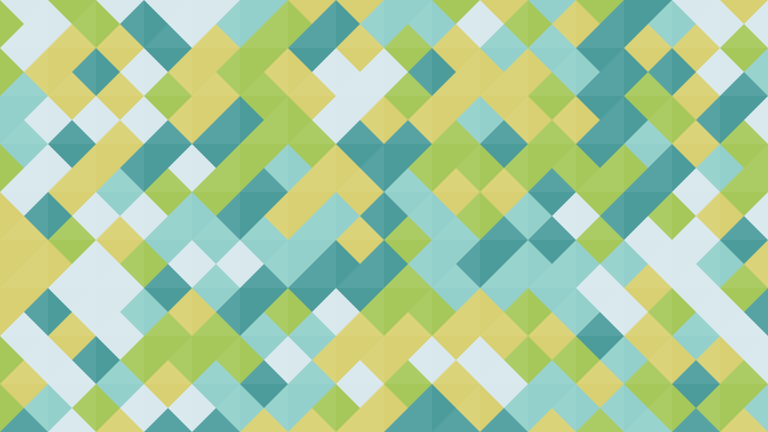
Give the GLSL for this background, as a Shadertoy shader.

```glsl
const float ROWS = 9.0;
const float SHEEN = 0.06;

const vec3 TEAL  = vec3(0.30, 0.61, 0.61);
const vec3 AQUA  = vec3(0.575, 0.815, 0.795);
const vec3 ICE   = vec3(0.846, 0.908, 0.928);
const vec3 LIME  = vec3(0.65, 0.785, 0.354);
const vec3 STRAW = vec3(0.846, 0.815, 0.446);

float hash(vec2 p) {
    return fract(sin(dot(p, vec2(127.1, 311.7))) * 43758.5453);
}

// Antialiased step, one pixel wide
float edge(float d, float px) {
    return clamp(d / px + 0.5, 0.0, 1.0);
}

vec3 palette(float h) {
    if (h < 0.21) return TEAL;
    if (h < 0.42) return AQUA;
    if (h < 0.62) return ICE;
    if (h < 0.81) return LIME;
    return STRAW;
}

// Flat diamond with one half lightened along a crease
vec3 diamond(vec2 q, vec2 cell, float px) {
    vec2 f = q - cell - 0.5;
    float upright = mod(cell.x + cell.y, 2.0);

    // Alternate rows crease vertically (left lit) or horizontally (top lit)
    float crease = upright > 0.5 ? -0.5 * (f.x + f.y) : 0.5 * (f.x - f.y);
    float lit = edge(crease, px);
    return mix(palette(hash(cell)), vec3(1.0), SHEEN * lit);
}

void mainImage(out vec4 fragColor, in vec2 fragCoord) {
    float px = ROWS / iResolution.y;
    vec2 p = fragCoord * px;

    // Rotated grid: each unit cell is a diamond one tile wide
    vec2 q = vec2(p.x + p.y, p.x - p.y);

    // Blend the four cells around the nearest corner for smooth edges
    vec2 corner = floor(q + 0.5);
    vec2 d = q - corner;
    float seam = px * 1.414;
    float sx = edge(d.x, seam);
    float sy = edge(d.y, seam);

    vec3 low = mix(diamond(q, corner - vec2(1.0, 1.0), px),
                   diamond(q, corner - vec2(0.0, 1.0), px), sx);
    vec3 high = mix(diamond(q, corner - vec2(1.0, 0.0), px),
                    diamond(q, corner, px), sx);
    fragColor = vec4(mix(low, high, sy), 1.0);
}
```
